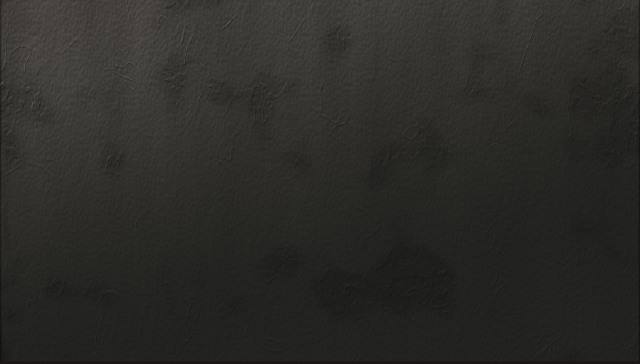
This texture is drawn by a WebGL 2 fragment shader. Its source:

```glsl
#version 300 es
precision highp float;
// Draws dark troweled plaster with rough flaked patches, scratches and soft light from the upper left.

uniform vec2 u_resolution;
out vec4 fragColor;

const vec3 DARK_TINT = vec3(1.0, 0.995, 0.925);
const vec3 LIGHT_TINT = vec3(1.015, 0.975, 0.895);
const vec3 BOTTOM_EDGE = vec3(0.115, 0.085, 0.08);
const float SHADOW_LEVEL = 0.134;
const float LIGHT_RANGE = 0.137;
const vec2 LIGHT_DIR = vec2(-0.42, 0.91);
const float RELIEF_STEP = 0.002;
const float GRAIN_DEPTH = 0.20;
const float STROKE_DEPTH = 0.13;
const float FLAKE_DEPTH = 0.30;
const float VEIN_DEPTH = 0.22;
const float SCRATCH_DEPTH = 0.22;
const float SCRATCH_WIDTH = 0.0024;
const int SCRATCH_COUNT = 30;

// Integer hash giving two values in 0..1
vec2 hash2(vec2 cell) {
    uvec2 v = uvec2(ivec2(cell)) * 1664525u + 1013904223u;
    v.x += v.y * 1664525u;
    v.y += v.x * 1664525u;
    v ^= v >> 16u;
    v.x += v.y * 1664525u;
    v.y += v.x * 1664525u;
    v ^= v >> 16u;
    return vec2(v & 65535u) / 65535.0;
}

float cornerSlope(vec2 cell, vec2 offset) {
    float angle = 6.28318 * hash2(cell).x;
    return dot(vec2(cos(angle), sin(angle)), offset);
}

float gradientNoise(vec2 p) {
    vec2 i = floor(p), f = fract(p);
    vec2 u = f * f * f * (f * (f * 6.0 - 15.0) + 10.0);
    vec2 e = vec2(1.0, 0.0);
    float low = mix(cornerSlope(i, f), cornerSlope(i + e, f - e), u.x);
    float high = mix(cornerSlope(i + e.yx, f - e.yx), cornerSlope(i + 1.0, f - 1.0), u.x);
    return mix(low, high, u.y);
}

float fbm(vec2 p) {
    float sum = 0.0, amplitude = 0.6;
    for (int i = 0; i < 3; i++) {
        sum += amplitude * gradientNoise(p);
        p = mat2(1.6, 1.2, -1.2, 1.6) * p + 17.3;
        amplitude *= 0.5;
    }
    return sum;
}

// Share of broken surface: scattered patches, more of them higher up
float roughness(vec2 p) {
    float field = gradientNoise(p * vec2(3.4, 4.0) + 5.7) + 0.55 * gradientNoise(p * 11.0 + 2.3);
    return smoothstep(0.08, 0.46, field + 0.16 * (p.y - 0.5));
}

// Thin, slightly bent lines, mostly steep
float scratches(vec2 p, float aspect) {
    float ridge = 0.0;
    for (int i = 0; i < SCRATCH_COUNT; i++) {
        vec2 place = hash2(vec2(i, 71)) * vec2(aspect, 1.0);
        vec2 shape = hash2(vec2(i, 137));
        float lean = (shape.x - 0.5) * abs(shape.x - 0.5) * 5.0 - 0.15;
        float halfLength = mix(0.03, 0.14, shape.y * shape.y);
        vec2 along = vec2(sin(lean), cos(lean));
        vec2 d = p - place;
        float t = dot(d, along) / halfLength;
        float side = dot(d, vec2(along.y, -along.x)) + 0.006 * (shape.x - 0.5) * t * t;
        float fade = 1.0 - smoothstep(0.5, 1.0, abs(t));
        ridge += fade * (1.0 - smoothstep(0.0, SCRATCH_WIDTH, abs(side)));
    }
    return ridge;
}

float relief(vec2 p, float aspect) {
    vec2 warp = vec2(gradientNoise(p * 7.0), gradientNoise(p * 7.0 + 31.4));
    vec2 q = p + 0.05 * warp;
    float rough = roughness(p);
    float grain = gradientNoise(p * vec2(150.0, 95.0)) + 0.6 * gradientNoise(p * vec2(70.0, 52.0) + 8.6);
    float strokes = gradientNoise(q * vec2(50.0, 9.0)) + 0.6 * gradientNoise(q * vec2(98.0, 24.0) + 4.1);
    float flakes = smoothstep(-0.07, 0.07, fbm(q * vec2(32.0, 25.0)) - 0.06);
    float veins = 1.0 - smoothstep(0.0, 0.06, abs(gradientNoise(q * vec2(21.0, 13.0) + 9.2)));
    float veinMask = smoothstep(0.12, 0.4, gradientNoise(p * vec2(8.0, 6.0) + 40.5) + 0.3 * rough);
    return GRAIN_DEPTH * grain + STROKE_DEPTH * strokes + FLAKE_DEPTH * flakes * rough
        + VEIN_DEPTH * veins * veinMask + SCRATCH_DEPTH * scratches(p, aspect);
}

void main() {
    vec2 uv = gl_FragCoord.xy / u_resolution;
    float aspect = u_resolution.x / u_resolution.y;
    vec2 p = vec2(uv.x * aspect, uv.y);

    // Broad light with faint vertical smears
    float light = smoothstep(0.35, 1.4, 0.95 * uv.y + 0.4 * (1.0 - uv.x));
    float smear = gradientNoise(p * vec2(5.0, 1.6) + 3.3) + 0.5 * gradientNoise(p * vec2(17.0, 3.5));
    float tone = (SHADOW_LEVEL + LIGHT_RANGE * light) * (1.0 + 0.13 * smear * (0.4 + light));
    tone *= 1.0 - 0.13 * roughness(p);

    // Surface shading and glints
    vec2 offset = LIGHT_DIR * RELIEF_STEP;
    float slope = relief(p - offset, aspect) - relief(p + offset, aspect);
    slope *= mix(0.65, 1.05, light);
    float glint = max(slope - 0.08, 0.0);
    tone *= 1.0 + clamp(slope, -0.42, 0.5) + 1.6 * glint * glint;

    // Worn left side and dark borders
    float wear = (1.0 - smoothstep(0.0, 0.04, p.x)) * smoothstep(0.0, 0.3, gradientNoise(p * vec2(20.0, 4.0) + 6.4));
    tone *= 1.0 - 0.35 * wear;
    tone *= 1.0 - 0.35 * (1.0 - smoothstep(0.001, 0.006, min(p.x, aspect - p.x)));
    vec3 color = tone * mix(DARK_TINT, LIGHT_TINT, light);
    color = mix(BOTTOM_EDGE, color, smoothstep(0.004, 0.011, p.y));
    fragColor = vec4(color, 1.0);
}
```
